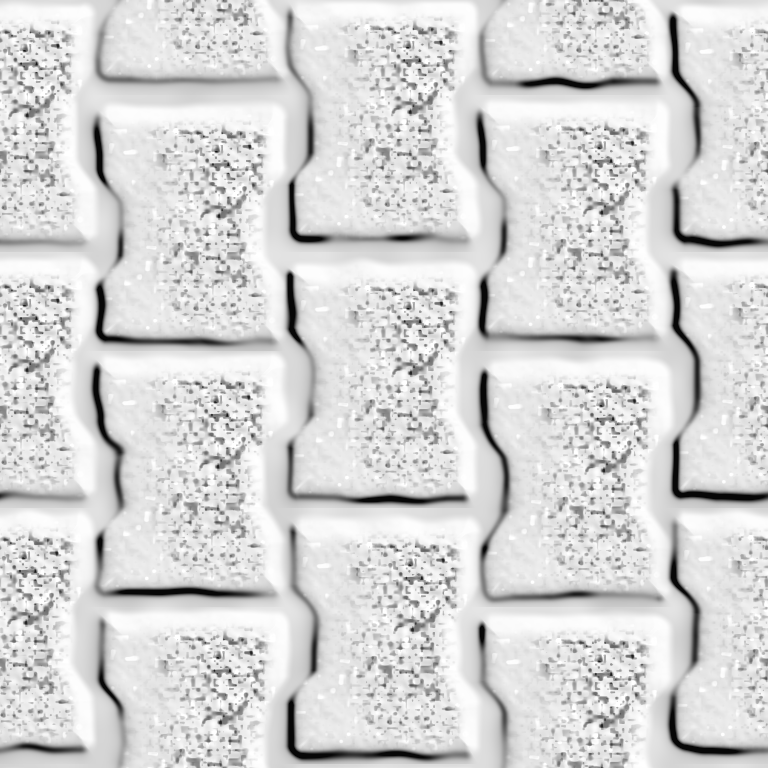
A Shadertoy shader for this texture map:

```glsl
// Pale embossed paving: staggered columns of waisted, pitted blocks

float hash(vec2 p) {
    return fract(sin(dot(p, vec2(127.1, 311.7))) * 43758.5453);
}

float noise(vec2 p) {
    vec2 i = floor(p), f = fract(p);
    f = f * f * (3.0 - 2.0 * f);
    return mix(mix(hash(i), hash(i + vec2(1, 0)), f.x),
               mix(hash(i + vec2(0, 1)), hash(i + vec2(1, 1)), f.x), f.y);
}

// 1 along the narrow middle of a block, 0 at its wide ends
float waist(float y) {
    return 1.0 - smoothstep(0.032, 0.08, abs(y + 0.006));
}

// Signed distance to a block with slightly worn edges
float blockDistance(vec2 q, float seed) {
    q += 0.008 * (vec2(noise(q * 26.0 + seed), noise(q * 26.0 + seed + 9.0)) - 0.5);
    vec2 e = abs(q) - vec2(0.119 - 0.027 * waist(q.y), 0.151) + 0.012;
    return length(max(e, 0.0)) + min(max(e.x, e.y), 0.0) - 0.012;
}

// Stone face: smooth on the left, pitted towards the upper right
float stoneFace(vec2 q) {
    float rough = smoothstep(-0.075, 0.02, q.x + 0.06 * (noise(q * 32.0) - 0.5));
    rough *= 1.0 - smoothstep(0.115, 0.145, abs(q.y));
    rough *= 1.0 - smoothstep(0.075, 0.11, q.x);
    rough *= mix(0.65, 1.0, smoothstep(-0.1, 0.08, q.y));

    float pits = smoothstep(0.58, 0.92, noise(q * vec2(145, 165) + 3.0));
    pits += 0.7 * smoothstep(0.6, 0.95, noise(q * 250.0 + 17.0));
    float relief = noise(q * 120.0 + 0.5) - noise(q * 120.0);
    float bumps = smoothstep(0.78, 0.95, noise(q * 105.0 + 41.0));

    float shade = 0.895 + 0.045 * noise(q * 20.0 + 5.0);
    shade += relief * mix(0.05, 0.16, rough);
    return shade + 0.09 * bumps - pits * mix(0.025, 0.5, rough);
}

void mainImage(out vec4 fragColor, in vec2 fragCoord) {
    vec2 uv = fragCoord / iResolution.xy;
    float shade = 0.82 + 0.08 * noise(uv * 24.0);
    float glow = 0.0, shadow = 0.0;
    float nearest = floor(uv.x * 4.0 + 0.5);

    // Neighbouring columns also cast light and shadow into the joints
    for (int k = -1; k <= 1; k++) {
        float column = nearest + float(k);
        float start = mix(0.172, 0.043, mod(column, 2.0));
        float row = floor((uv.y - start) * 3.0 + 0.5);
        vec2 id = vec2(mod(column, 4.0), mod(row, 3.0));
        float seed = 7.0 + 31.0 * hash(id + 2.0);

        vec2 q = uv - vec2(column * 0.25, start + row / 3.0);
        q += (vec2(hash(id + 5.0), hash(id + 8.0)) - 0.5) * vec2(0.005, 0.01);

        float d = blockDistance(q, seed);
        vec2 slope = vec2(blockDistance(q + vec2(0.004, 0), seed),
                          blockDistance(q + vec2(0, 0.004), seed)) - d;
        float lit = dot(slope / 0.004, vec2(0.85));

        shade = mix(shade, stoneFace(q), 1.0 - smoothstep(-0.004, 0.005, d));

        // Bright bevel on the top and right
        float bevel = smoothstep(-0.034, -0.01, d) * (1.0 - smoothstep(-0.001, 0.012, d));
        glow = max(glow, bevel * clamp(lit, 0.0, 1.0));

        // Broken black crack and its soft shade on the left and bottom
        float wear = smoothstep(0.3, 0.72, noise(q * 15.0 + seed + 20.0));
        float strength = mix(0.3, 1.2, wear) * (1.0 - 0.4 * waist(q.y));
        strength *= 1.0 - 0.45 * smoothstep(-0.02, 0.1, q.x);
        float c = (d - 0.001) / 0.0048;
        float crack = strength * exp(-c * c) + 0.14 * exp(-d * d / 0.0002);
        shadow = max(shadow, crack * clamp(-lit * 1.2, 0.0, 1.0));
    }

    shade = mix(shade, 1.0, 0.92 * glow);
    shade *= 1.0 - min(shadow, 0.97);
    fragColor = vec4(vec3(clamp(shade, 0.0, 1.0)), 1.0);
}
```
